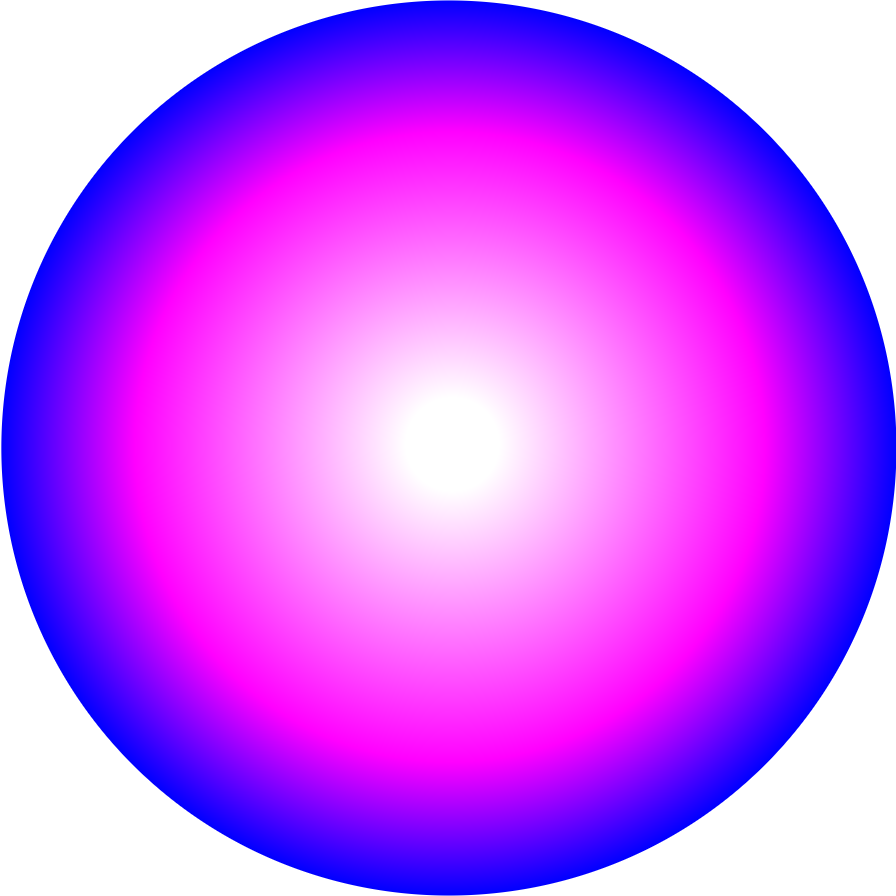
A WebGL 2 fragment shader for this background:

```glsl
#version 300 es
precision highp float;

uniform vec2 u_resolution;
out vec4 fragColor;

// Parameter of the circle through p in a blend from a small core to a large rim
float twoCircleGradient(vec2 p, vec2 core, float coreRadius, vec2 rim, float rimRadius) {
    vec2 shift = rim - core;
    vec2 q = p - core;
    float growth = rimRadius - coreRadius;
    float a = dot(shift, shift) - growth * growth;
    float b = dot(q, shift) + coreRadius * growth;
    float c = dot(q, q) - coreRadius * coreRadius;
    return clamp((b - sqrt(max(b * b - a * c, 0.0))) / a, 0.0, 1.0);
}

void main() {
    float side = min(u_resolution.x, u_resolution.y);
    vec2 p = (gl_FragCoord.xy - 0.5 * u_resolution) / side + 0.5;

    const vec3 white = vec3(1.0);
    const vec3 magenta = vec3(1.0, 0.0, 1.0);
    const vec3 blue = vec3(0.0, 0.0, 1.0);

    // Glow with its bright core slightly up and to the right
    vec2 center = vec2(0.501, 0.5);
    float radius = 0.4995;
    float t = twoCircleGradient(p, vec2(0.505, 0.504), 0.052, center, radius);
    vec3 glow = mix(white, magenta, clamp(t / 0.67, 0.0, 1.0));
    glow = mix(glow, blue, clamp((t - 0.67) / 0.33, 0.0, 1.0));

    // Smooth disc on a white ground
    float disc = clamp(0.5 - (length(p - center) - radius) * side, 0.0, 1.0);
    fragColor = vec4(mix(white, glow, disc), 1.0);
}
```
